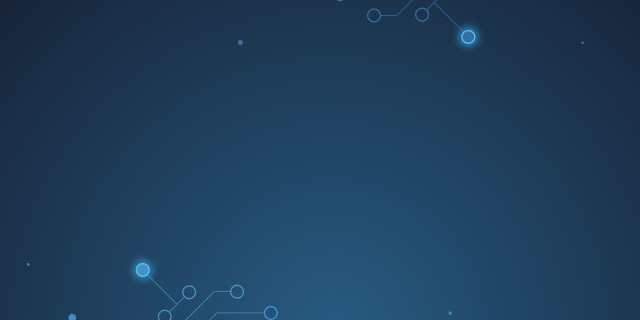
This background is drawn by a Shadertoy shader. Its source:

```glsl
// A deep blue backdrop with faintly banded radial light rising from the bottom,
// circuit traces ending in rings at two edges, two glowing nodes and a few dots.
// Shapes are distance functions in canvas units: 384 high, 768 wide, y upward.

const float RING_RADIUS = 7.6;

float segmentDistance(vec2 p, vec2 a, vec2 b) {
    vec2 along = b - a;
    float t = clamp(dot(p - a, along) / dot(along, along), 0.0, 1.0);
    return length(p - a - along * t);
}

// Distance to a thin ring joined to a two-part line that stops at its rim
float traceDistance(vec2 p, vec2 ring, vec2 bend, vec2 end) {
    float toCenter = length(p - ring);
    float wire = min(segmentDistance(p, ring, bend), segmentDistance(p, bend, end));
    wire = max(wire, RING_RADIUS - toCenter);
    return min(wire, abs(toCenter - RING_RADIUS) - 0.35);
}

// Edge coverage, softened over one screen pixel
float coverage(float d, float pixel) {
    return clamp(0.5 - d / pixel, 0.0, 1.0);
}

vec3 background(vec2 p, float pixel) {
    float ring = length(p - vec2(400.0, -15.0)) / 27.0;
    float softStep = floor(ring) + smoothstep(0.0, 1.0, fract(ring));
    float level = mix(ring, softStep, 0.7) * 27.0 / 550.0;
    return mix(vec3(0.155, 0.36, 0.51), vec3(0.09, 0.145, 0.228), min(level, 1.05));
}

// Halo, filled disc and bright rim
vec3 addNode(vec3 color, vec2 p, vec2 center, vec3 fill, float pixel) {
    vec3 cyan = vec3(0.31, 0.76, 0.94);
    float d = length(p - center);
    float beyond = max(d - RING_RADIUS, 0.0);
    color = mix(color, vec3(0.20, 0.57, 0.80), 0.55 * exp(-beyond * beyond / 45.0));
    color = mix(color, fill, coverage(d - RING_RADIUS, pixel));
    return mix(color, cyan, coverage(abs(d - RING_RADIUS) - 0.8, pixel));
}

void mainImage(out vec4 fragColor, in vec2 fragCoord) {
    float pixel = 384.0 / iResolution.y;
    vec2 p = fragCoord * pixel;
    vec3 color = background(p, pixel);

    // Lines are brighter near the lower edge
    float upper = step(192.0, p.y);
    vec3 lineColor = mix(vec3(0.29, 0.64, 0.87), vec3(0.21, 0.48, 0.69), upper);

    // Lower traces; three of them meet at one joint
    vec2 joint = vec2(212.5, 18.8);
    vec2 lowNode = vec2(171.3, 60.0);
    float d = traceDistance(p, vec2(284.5, 34.0), vec2(257.0, 34.0), vec2(221.0, -2.0));
    d = min(d, traceDistance(p, vec2(325.0, 8.5), vec2(260.0, 8.5), vec2(249.0, -2.5)));
    d = min(d, traceDistance(p, vec2(227.0, 33.2), joint, vec2(205.0, 11.0)));
    d = min(d, traceDistance(p, vec2(197.7, 4.0), joint, joint + 0.5));
    d = min(d, traceDistance(p, lowNode, joint, joint + 0.5));

    // Upper traces
    vec2 fork = vec2(521.0, 381.0);
    vec2 highNode = vec2(562.0, 339.7);
    d = min(d, traceDistance(p, vec2(448.8, 365.5), vec2(476.5, 365.5), vec2(497.0, 386.0)));
    d = min(d, traceDistance(p, vec2(506.5, 366.5), fork, fork + 6.0));
    d = min(d, traceDistance(p, highNode, fork, fork + 6.0));
    color = mix(color, lineColor, 0.85 * coverage(d - 0.4, pixel));

    color = addNode(color, p, lowNode, vec3(0.25, 0.58, 0.79), pixel);
    color = addNode(color, p, highNode, vec3(0.19, 0.43, 0.64), pixel);

    // Loose dots: position and radius
    vec3 dots[6] = vec3[6](
        vec3(86.8, 2.7, 4.6), vec3(34.0, 66.7, 1.5), vec3(540.3, 8.2, 2.0),
        vec3(288.5, 333.0, 3.0), vec3(699.0, 332.7, 1.5), vec3(408.0, 387.5, 5.0));
    vec3 dotColor = mix(vec3(0.24, 0.55, 0.77), vec3(0.21, 0.44, 0.65), upper);
    for (int i = 0; i < 6; i++) {
        float dotDistance = length(p - dots[i].xy) - dots[i].z;
        color = mix(color, dotColor, coverage(dotDistance, pixel));
    }

    fragColor = vec4(color, 1.0);
}
```
